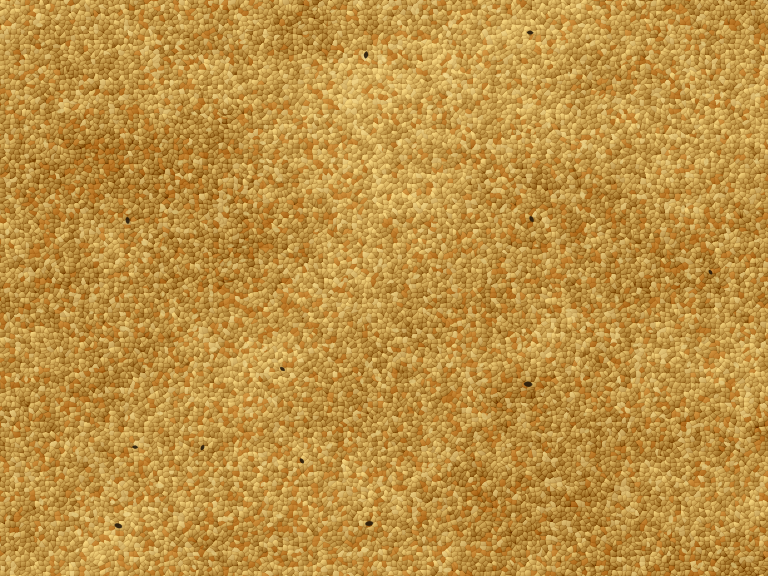
A Shadertoy shader for this texture:

```glsl
// Coarse golden sand: stretched Voronoi grains with a small bevel and dark gaps,
// tinted grain by grain, over soft slanting dune shadows.
// Sparse pale chips and a few black specks lie on top.

vec3 hash3(vec2 p) {
    vec3 q = fract(p.xyx * vec3(0.1031, 0.1030, 0.0973));
    q += dot(q, q.yxz + 33.33);
    return fract((q.xxy + q.yzz) * q.zyx);
}

float noise(vec2 p) {
    vec2 cell = floor(p), f = fract(p);
    f = f * f * (3.0 - 2.0 * f);
    float low = mix(hash3(cell).x, hash3(cell + vec2(1, 0)).x, f.x);
    float high = mix(hash3(cell + vec2(0, 1)).x, hash3(cell + vec2(1, 1)).x, f.x);
    return mix(low, high, f.y);
}

float fbm(vec2 p) {
    float sum = 0.0, weight = 0.5;
    for (int i = 0; i < 4; i++) {
        sum += weight * noise(p);
        p = mat2(1.6, 1.2, -1.2, 1.6) * p + 17.3;
        weight *= 0.5;
    }
    return sum / 0.9375;
}

// Rotates and stretches an offset, so that round shapes become chips
vec2 stretch(vec2 v, float turn, float amount) {
    float a = 6.2832 * turn;
    v = mat2(cos(a), sin(a), -sin(a), cos(a)) * v;
    return v * vec2(1.0 - amount, 1.0 + amount);
}

struct Grain {
    vec2 id;
    vec2 offset;
    float gap;
};

// Nearest grain, the offset from its centre and the distance to its border
Grain findGrain(vec2 p) {
    vec2 cell = floor(p);
    float nearest = 9.0, second = 9.0;
    Grain grain;
    for (int y = -1; y <= 1; y++)
    for (int x = -1; x <= 1; x++) {
        vec2 id = cell + vec2(x, y);
        vec3 h = hash3(id);
        vec2 offset = p - id - 0.1 - 0.8 * h.xy;
        float d = length(stretch(offset, h.z, 0.22));
        if (d < nearest) {
            second = nearest;
            nearest = d;
            grain.id = id;
            grain.offset = offset;
        } else {
            second = min(second, d);
        }
    }
    grain.gap = second - nearest;
    return grain;
}

// Mask of rare chips, at most one in each cell
float chips(vec2 p, float chance, float radius) {
    vec2 cell = floor(p);
    vec3 h = hash3(cell + 71.0);
    vec3 shape = hash3(cell + 193.0);
    vec2 v = stretch(p - cell - 0.3 - 0.4 * h.xy, shape.x, 0.25);
    float d = mix(length(v), abs(v.x) + abs(v.y), 0.4 * shape.y);
    radius *= 0.65 + 0.5 * shape.z;
    return step(h.z, chance) * (1.0 - smoothstep(0.75 * radius, 1.1 * radius, d));
}

vec3 sand(vec2 p) {
    // Dune shadows, wider than tall and rising to the right
    vec2 slope = mat2(0.96, -0.28, 0.28, 0.96) * p;
    float dune = fbm(slope * vec2(2.3, 4.6) + 5.0) - 0.5;
    float mottle = noise(p * 24.0 + 40.0) - 0.5;

    // Grain brightness, lit from the upper left
    Grain grain = findGrain(p * 116.0 + 9.0);
    vec3 h = hash3(grain.id + 331.0);
    float tone = 0.69 + 0.46 * (h.x - 0.5) + 0.62 * dune + 0.13 * mottle;
    tone += 0.42 * dot(grain.offset, vec2(-0.6, 0.8));
    tone -= (0.32 - 0.3 * dune) * (1.0 - smoothstep(0.0, 0.24, grain.gap));
    vec3 color = mix(vec3(0.50, 0.29, 0.02), vec3(0.90, 0.76, 0.43), clamp(tone, -0.3, 1.15));

    // Rusty grains gather in patches, cream grains lie anywhere
    float rust = step(0.9 - 0.25 * (fbm(p * 7.0 + 80.0) - 0.4), h.y);
    float cream = step(h.y, 0.08);
    color = mix(color, vec3(0.72, 0.39, 0.06), 0.55 * rust);
    color = mix(color, vec3(0.92, 0.82, 0.54), 0.5 * cream);

    // Larger pale chips and black specks
    color = mix(color, vec3(0.89, 0.79, 0.50) + 0.25 * dune, 0.8 * chips(p * 34.0, 0.14, 0.17));
    return mix(color, vec3(0.14, 0.09, 0.03), 0.9 * chips(p * 7.0 + 3.0, 0.14, 0.037));
}

void mainImage(out vec4 fragColor, in vec2 fragCoord) {
    // Four samples per pixel smooth the grain edges
    vec3 color = vec3(0.0);
    for (int i = 0; i < 4; i++) {
        vec2 shift = vec2(i % 2, i / 2) * 0.5 - 0.25;
        color += 0.25 * sand((fragCoord + shift) / iResolution.y);
    }
    fragColor = vec4(clamp(color, 0.0, 1.0), 1.0);
}
```
